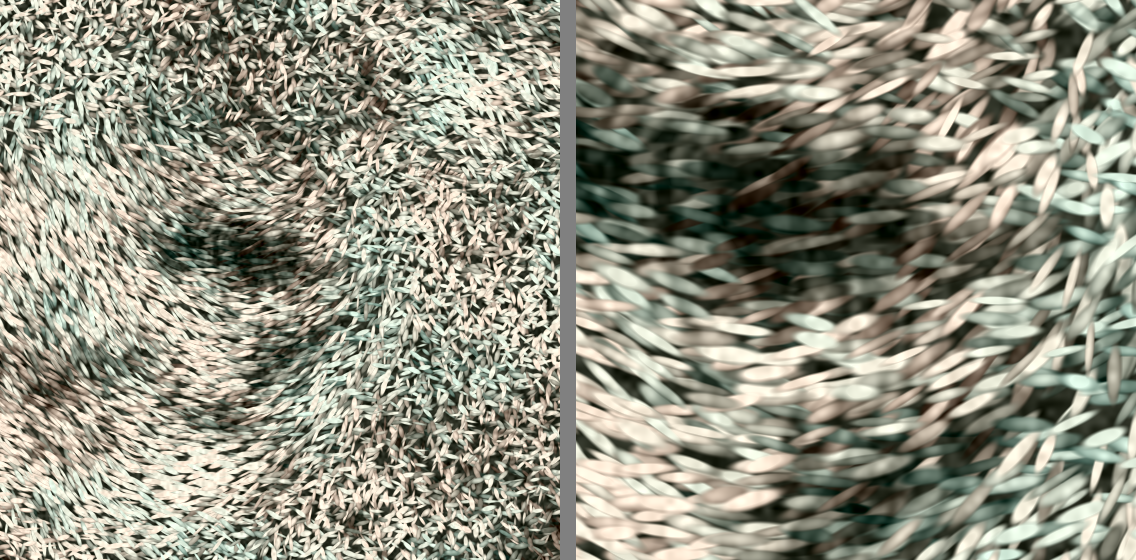
Left: the whole. Right: its middle third, enlarged.
This texture is drawn by a WebGL 1 fragment shader. Its source:

```glsl
precision highp float;
// Wind-flattened field of pale grain ears, swirling around shadowed hollows.
uniform vec2 u_resolution;

const float CELL = 0.0275;
const int LAYERS = 8;
const vec3 SOIL = vec3(0.055, 0.06, 0.025);
const vec3 STRAW = vec3(0.965, 0.955, 0.89);
const vec3 TEAL_SHIFT = vec3(-0.11, 0.025, 0.025);
const vec3 WARM_SHIFT = vec3(0.06, -0.01, -0.025);

float hash(vec2 p) {
  vec3 q = fract(vec3(p.xyx) * 0.1031);
  q += dot(q, q.yzx + 33.33);
  return fract((q.x + q.y) * q.z);
}

float noise(vec2 p) {
  vec2 i = floor(p);
  vec2 f = fract(p);
  f = f * f * (3.0 - 2.0 * f);
  float low = mix(hash(i), hash(i + vec2(1.0, 0.0)), f.x);
  float high = mix(hash(i + vec2(0.0, 1.0)), hash(i + 1.0), f.x);
  return mix(low, high, f.y);
}

// Coordinates of p in a frame turned by angle.
vec2 turn(vec2 p, float angle) {
  float c = cos(angle);
  float s = sin(angle);
  return vec2(c * p.x + s * p.y, c * p.y - s * p.x);
}

float blob(vec2 p, vec2 centre, vec2 radii, float tilt) {
  vec2 q = turn(p - centre, tilt) / radii;
  return exp(-dot(q, q));
}

float upperRight(vec2 p) {
  return smoothstep(0.6, 0.78, p.y) * smoothstep(0.5, 0.8, p.x);
}

// Direction in which the wind lays the ears.
float windAngle(vec2 p) {
  float swirl = mix(-1.0, 0.6, smoothstep(0.05, 0.75, p.x));
  swirl += 0.3 * (1.0 - smoothstep(0.0, 0.35, p.y));
  return mix(swirl, -0.35, upperRight(p)) + 0.6 * (noise(p * 7.0) - 0.5);
}

// 0 where the ears lie combed, 1 where they stand tousled.
float disorder(vec2 p) {
  float away = length((p - vec2(0.22, 0.4)) * vec2(0.8, 0.9));
  return smoothstep(0.24, 0.46, away) * (1.0 - 0.6 * upperRight(p));
}

// Broad light and shadow over the field.
float fieldLight(vec2 p) {
  float light = 0.34 * (noise(p * 6.0 + 3.0) - 0.5) + 0.36 * (noise(p * 14.0) - 0.5);
  light += 0.4 * (noise(turn(p, windAngle(p)) * vec2(26.0, 36.0)) - 0.5);
  light -= 0.62 * blob(p, vec2(0.39, 0.545), vec2(0.23, 0.055), -0.2);
  light -= 0.45 * blob(p, vec2(0.54, 0.385), vec2(0.11, 0.045), 0.5);
  light -= 0.42 * blob(p, vec2(0.38, 0.25), vec2(0.12, 0.035), -0.5);
  light -= 0.22 * blob(p, vec2(0.3, 0.8), vec2(0.16, 0.14), 0.0);
  light -= 0.24 * blob(p, vec2(0.86, 0.2), vec2(0.15, 0.13), 0.0);
  light += 0.26 * blob(p, vec2(0.15, 0.61), vec2(0.13, 0.05), -0.9);
  light += 0.26 * blob(p, vec2(0.5, 0.46), vec2(0.15, 0.04), 0.2);
  light += 0.28 * blob(p, vec2(0.42, 0.16), vec2(0.17, 0.05), 0.3);
  return light;
}

// Teal to warm tint around the neutral straw ramp.
vec3 strawColor(float tone, float hue) {
  return mix(SOIL, STRAW, clamp(tone, 0.0, 1.0)) + mix(TEAL_SHIFT, WARM_SHIFT, hue);
}

// Paints one soft ear over the colour below it.
vec3 paintEar(vec3 below, vec2 p, vec2 id, vec2 centre, float depth, float light) {
  float pick = hash(id + 7.1);
  float shape = hash(id + 19.7);
  float mess = disorder(centre);
  float angle = windAngle(centre) + (pick - 0.5) * mix(0.7, 3.2, mess);
  float halfLength = mix(mix(0.017, 0.026, shape), mix(0.011, 0.019, shape), mess);
  float halfWidth = mix(0.0032, 0.0066, hash(id + 31.3));
  vec2 q = turn(p - centre, angle) / vec2(halfLength, halfWidth);
  float r = length(q);
  float edge = max(0.45, 1.5 / (u_resolution.y * halfWidth));
  float cover = 1.0 - smoothstep(max(1.0 - edge, 0.0), 1.0, r);
  float rounded = 1.14 - 0.62 * dot(q, q) + 0.14 * q.y;
  float tone = 0.45 + 0.42 * depth + 0.55 * (hash(id + 43.9) - 0.5) + light;
  float contrasted = (tone * rounded - 0.5) * 1.2 + 0.55;
  float patchHue = 0.6 * (noise(centre * 9.0 + 40.0) - 0.5);
  float hue = clamp(0.58 + 0.12 * tone + patchHue + 0.7 * (pick - 0.5), 0.0, 1.0);
  return mix(below, strawColor(contrasted, hue), cover);
}

// One scattered sheet of ears, one per grid cell.
vec3 paintLayer(vec3 color, vec2 p, float layer, float light) {
  vec2 shift = layer * vec2(0.37, 0.61);
  vec2 cell = floor(p / CELL + shift);
  float depth = layer / float(LAYERS - 1);
  for (int y = -1; y <= 1; y++) {
    for (int x = -1; x <= 1; x++) {
      vec2 corner = cell + vec2(float(x), float(y));
      vec2 id = corner + layer * vec2(71.0, 113.0) + 200.0;
      vec2 jitter = vec2(hash(id), hash(id + 91.7));
      color = paintEar(color, p, id, (corner + jitter - shift) * CELL, depth, light);
    }
  }
  return color;
}

void main() {
  vec2 p = gl_FragCoord.xy / u_resolution;
  float light = fieldLight(p);
  vec3 color = strawColor(0.04 + 0.14 * noise(p * 90.0), 0.6);
  for (int i = 0; i < LAYERS; i++) {
    color = paintLayer(color, p, float(i), light);
  }
  // Fine husk grain.
  color += 0.16 * (noise(p * 190.0) - 0.5);
  gl_FragColor = vec4(clamp(color, 0.0, 1.0), 1.0);
}
```
